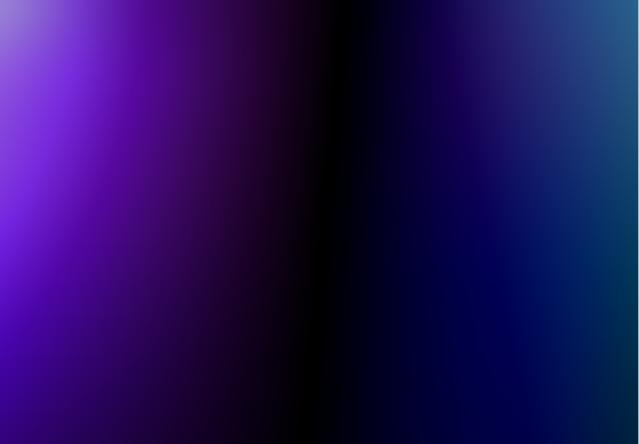
Write a Shadertoy shader that draws this background.

```glsl
#define SEAM_BASE 0.470
#define SEAM_LEAN 0.065
#define STOP_GAP 0.1
#define VIOLET_LOW 0.48
#define VIOLET_RISE 0.70
#define TOP_DIM 0.10
#define CORNER_FALLOFF 60.0
#define RIM_WIDTH 0.0026

// Violet ramp, from the dark seam out to the left edge
const vec3 VIOLET_STOPS[7] = vec3[7](
    vec3(0.00, 0.00, 0.00), vec3(0.125, 0.008, 0.175),
    vec3(0.235, 0.03, 0.385), vec3(0.345, 0.03, 0.63),
    vec3(0.465, 0.16, 0.865), vec3(0.54, 0.30, 0.865),
    vec3(0.61, 0.47, 0.82));
const vec3 CORNER_GLOW = vec3(0.09, 0.20, 0.06);
const vec3 RIM_COLOR = vec3(0.80, 0.86, 0.90);

vec3 violetRamp(float distance01) {
    float t = clamp(distance01 / STOP_GAP, 0.0, 5.999);
    int i = int(t);
    return mix(VIOLET_STOPS[i], VIOLET_STOPS[i + 1], fract(t));
}

// Left side: the ramp stretches and turns bluer towards the bottom
vec3 violetSide(float d, vec2 uv) {
    float reach = VIOLET_LOW + VIOLET_RISE * uv.y - 0.2 * pow(uv.y, 4.0);
    vec3 color = violetRamp(d * reach);
    color *= mix(vec3(0.75, 0.3, 1.08), vec3(1.0), smoothstep(0.0, 0.65, uv.y));
    color *= 1.0 - TOP_DIM * smoothstep(0.8, 1.0, uv.y);
    vec2 corner = uv - vec2(0.0, 1.0);
    return color + CORNER_GLOW * exp(-CORNER_FALLOFF * dot(corner, corner));
}

// Right side: navy body, teal edge, and an indigo haze near the top
vec3 blueSide(float d, vec2 uv) {
    float haze = smoothstep(0.32, 0.95, uv.y);
    float red = 0.15 * haze * smoothstep(0.02, 0.30, d);
    float tealStart = mix(0.36, 0.15, uv.y);
    float green = mix(0.82, 1.25, uv.y) * max(d - tealStart, 0.0);
    float blue = mix(0.32, 0.57, uv.y) * (1.0 - exp(-pow(d / 0.20, 1.4)));
    blue *= 1.0 - 0.25 * (1.0 - uv.y) * smoothstep(0.38, 0.53, d);
    return vec3(red, green, blue);
}

void mainImage(out vec4 fragColor, in vec2 fragCoord) {
    vec2 uv = fragCoord / iResolution.xy;
    float d = uv.x - (SEAM_BASE + SEAM_LEAN * uv.y);
    vec3 color = d < 0.0 ? violetSide(-d, uv) : blueSide(d, uv);

    // Thin pale rim on the right edge
    float soft = 0.5 / iResolution.x;
    float rim = smoothstep(-soft, soft, uv.x - (1.0 - RIM_WIDTH));
    color = mix(color, RIM_COLOR, rim);

    fragColor = vec4(clamp(color, 0.0, 1.0), 1.0);
}
```
